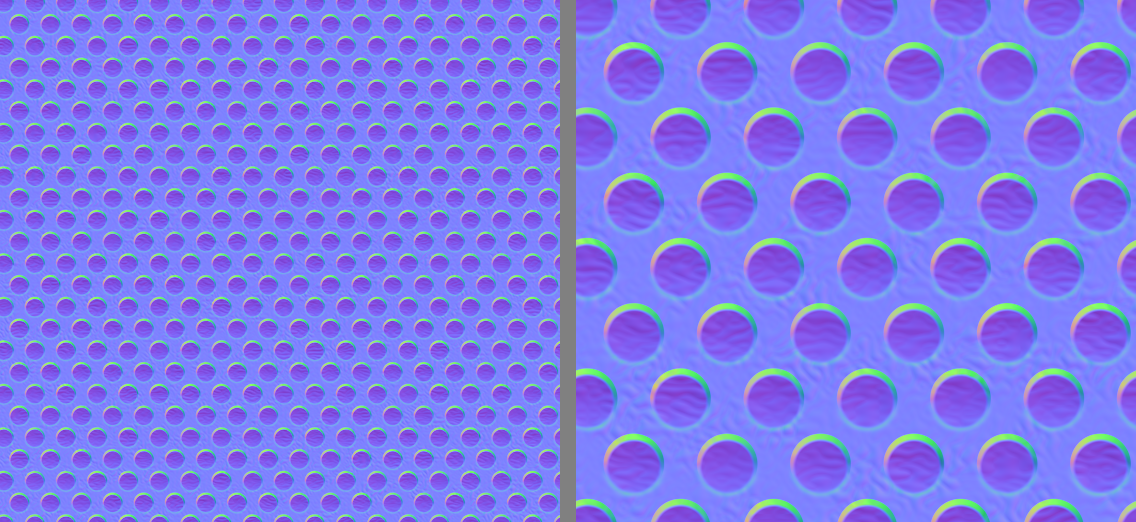
Left, the full canvas; right, a detail of the centre.
Reproduce this texture map procedurally as a WebGL 2 fragment shader.

```glsl
#version 300 es
precision highp float;

uniform vec2 u_resolution;
out vec4 fragColor;

const vec2 HOLE_REPEATS = vec2(18.0, 12.0);  // each repeat holds two staggered holes
const vec2 HOLE_ORIGIN = vec2(0.12, -0.055);
const float CELL_HEIGHT = 1.4;               // repeat height relative to its width
const float HOLE_RADIUS = 0.325;

float hash(vec2 p) {
    vec3 q = fract(p.xyx * vec3(0.1031, 0.1030, 0.0973));
    q += dot(q, q.yzx + 33.33);
    return fract((q.x + q.y) * q.z);
}

float cornerGradient(vec2 corner, vec2 offset, vec2 period) {
    float angle = 6.28319 * hash(mod(corner, period));
    return dot(vec2(cos(angle), sin(angle)), offset);
}

// Gradient noise that wraps after a whole period
float gradientNoise(vec2 p, vec2 period) {
    vec2 i = floor(p);
    vec2 f = p - i;
    vec2 w = f * f * f * (f * (f * 6.0 - 15.0) + 10.0);
    vec2 e = vec2(0.0, 1.0);
    float low = mix(cornerGradient(i, f, period),
                    cornerGradient(i + e.yx, f - e.yx, period), w.x);
    float high = mix(cornerGradient(i + e, f - e, period),
                     cornerGradient(i + e.yy, f - e.yy, period), w.x);
    return mix(low, high, w.y);
}

float ridge(vec2 p, vec2 period) {
    return 1.0 - abs(gradientNoise(p, period));
}

vec2 ridgeSlope(vec2 uv, vec2 period) {
    vec2 p = uv * period;
    vec2 e = vec2(0.22, 0.0);
    return vec2(ridge(p + e, period) - ridge(p - e, period),
                ridge(p + e.yx, period) - ridge(p - e.yx, period));
}

// Offset from the nearest hole in hole radii (xy) and that hole's random value (z)
vec3 nearestHole(vec2 uv) {
    vec3 nearest = vec3(100.0);
    for (int k = 0; k < 2; k++) {
        float stagger = 0.5 * float(k);
        vec2 g = uv * HOLE_REPEATS - HOLE_ORIGIN - stagger;
        vec2 id = floor(g + 0.5);
        vec2 q = (g - id) * vec2(1.0, CELL_HEIGHT) / HOLE_RADIUS;
        if (dot(q, q) < dot(nearest.xy, nearest.xy)) {
            nearest = vec3(q, hash(mod(id, HOLE_REPEATS) + 40.0 * stagger + 7.0));
        }
    }
    return nearest;
}

float innerMask(vec2 q) {
    return 1.0 - smoothstep(0.80, 0.94, length(q - vec2(0.0, -0.09)));
}

// Bright upper crescent, sloping inward along the sides
vec2 rimSlope(vec2 q, float inner, float pixel) {
    float r = length(q);
    vec2 dir = q / max(r, 0.001);
    float outer = 1.0 - smoothstep(1.0 - pixel, 1.0 + pixel, r);
    float facing = smoothstep(-0.55, 0.25, dir.y);
    return vec2(-0.68 * dir.x, 0.95 * max(dir.y, 0.0)) * outer * (1.0 - inner) * facing;
}

// Hollow floor, steepest below the crescent
vec2 dishSlope(vec2 q, float inner) {
    float tilt = mix(-0.20, -0.43, smoothstep(-0.9, 0.5, q.y));
    return vec2(-0.07 * q.x, tilt) * inner;
}

// Soft raised lip under the hole
vec2 lipSlope(vec2 q) {
    float r = length(q);
    float band = (r - 1.0) / 0.10;
    float below = smoothstep(0.1, -0.8, q.y / max(r, 0.001));
    return vec2(-0.06, 0.32) * exp(-band * band) * below;
}

vec3 encodeNormal(vec2 slope) {
    float facing = 1.0 - 1.5 * dot(slope, slope);
    return clamp(0.5 + 0.5 * vec3(slope, max(facing, -0.2)), 0.0, 1.0);
}

void main() {
    vec2 uv = gl_FragCoord.xy / u_resolution;
    float pixel = 0.75 * HOLE_REPEATS.x / (u_resolution.x * HOLE_RADIUS);

    vec3 hole = nearestHole(uv);
    vec2 q = hole.xy;
    float inner = innerMask(q);

    vec2 slope = vec2(-0.01, 0.02) * (1.0 - inner);
    slope += rimSlope(q, inner, pixel) * mix(0.88, 1.04, hole.z);
    slope += dishSlope(q, inner) + lipSlope(q);

    // Patchy wrinkles on the sheet, streaks inside the holes
    vec2 patchPeriod = vec2(31.0, 29.0);
    float wear = smoothstep(-0.25, 0.35, gradientNoise(uv * patchPeriod, patchPeriod));
    vec2 wrinkles = ridgeSlope(uv, vec2(124.0, 116.0)) * mix(0.10, 0.34, wear);
    vec2 streaks = ridgeSlope(uv, vec2(72.0, 150.0)) * vec2(0.12, 0.30);
    slope += mix(wrinkles, streaks * mix(0.6, 1.2, hole.z), inner);

    fragColor = vec4(encodeNormal(slope), 1.0);
}
```
